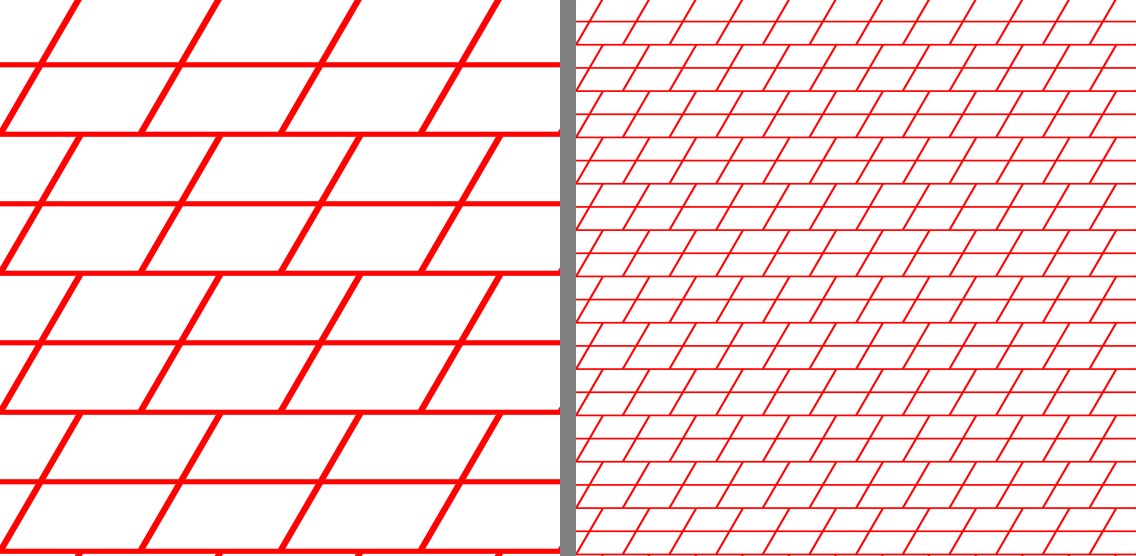
Left: one tile. Right: repeated 3 by 3.
Reproduce this pattern procedurally as a WebGL 1 fragment shader.

```glsl
precision highp float;
// Red line grid of slanted bricks: level courses crossed by leaning bars that restart every second course.

uniform vec2 u_resolution;

const vec2 REPEATS = vec2(4.0, 4.0);       // tiles across and down
const float COURSES = 2.0;                 // level lines per tile
const float COURSE_OFFSET = 0.034;         // height of the lowest level line, in tiles
const float COURSE_WIDTH = 0.037;          // level line thickness, in tiles
const float BAR_CENTER = 0.290;            // bar position at half tile height
const float BAR_LEAN = 0.577;              // sideways run over one tile height
const float BAR_WIDTH = 0.045;             // bar thickness across its slope, in tiles
const vec3 PAPER_COLOR = vec3(1.0);
const vec3 LINE_COLOR = vec3(1.0, 0.01, 0.01);

// Distance to the nearest whole number.
float distanceToInteger(float x) {
  return abs(fract(x + 0.5) - 0.5);
}

// Coverage of a stroke with an edge one pixel soft.
float strokeCoverage(float dist, float width, float pixel) {
  return clamp((0.5 * width - dist) / pixel + 0.5, 0.0, 1.0);
}

void main() {
  vec2 tile = gl_FragCoord.xy / u_resolution * REPEATS;
  vec2 pixel = REPEATS / u_resolution;
  float height = tile.y - COURSE_OFFSET;

  // Level courses
  float courseDist = distanceToInteger(height * COURSES) / COURSES;
  float course = strokeCoverage(courseDist, COURSE_WIDTH, pixel.y);

  // Leaning bars, starting again at each tile's base line
  float barX = BAR_CENTER + BAR_LEAN * (fract(height) - 0.5);
  float barDist = distanceToInteger(tile.x - barX) / length(vec2(1.0, BAR_LEAN));
  float bar = strokeCoverage(barDist, BAR_WIDTH, max(pixel.x, pixel.y));

  gl_FragColor = vec4(mix(PAPER_COLOR, LINE_COLOR, max(course, bar)), 1.0);
}
```
